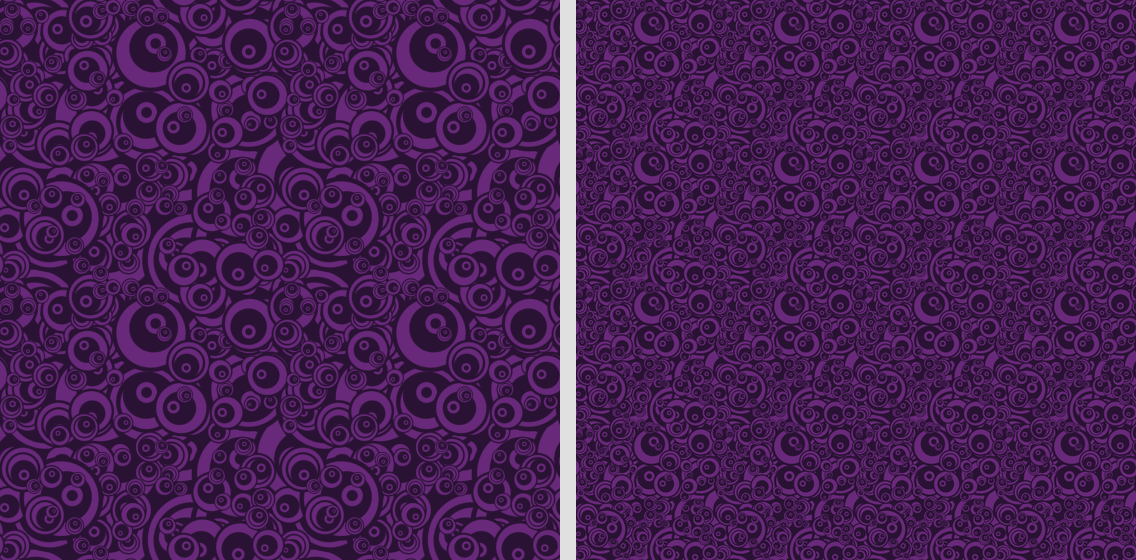
Left, the tile; right, the same tile 2 across and 2 down.
This pattern is drawn by a WebGL 2 fragment shader. Its source:

```glsl
#version 300 es
precision highp float;
// Layered purple rings with crescents and round eyes, scattered in a tile repeated 2 by 2.

uniform vec2 u_resolution;
out vec4 fragColor;

const float REPEATS = 2.0;
const float TAU = 6.2831853;
const vec3 DARK = vec3(0.16, 0.07, 0.20);
const vec3 PURPLE = vec3(0.41, 0.16, 0.48);

// Four random values per cell and seed
vec4 hash4(vec2 cell, float seed) {
    vec4 q = fract(vec4(cell.xyx, seed) * vec4(0.1031, 0.1030, 0.0973, 0.1099) + seed * 0.137);
    q += dot(q, q.wzxy + 33.33);
    return fract((q.xxyz + q.yzzw) * q.zywx);
}

// Soft coverage of a circle
float circle(vec2 p, vec2 center, float radius, float soft) {
    return smoothstep(soft, -soft, length(p - center) - radius);
}

// Paints one ornament of unit radius over the ink below it
float ornament(float ink, vec2 p, vec4 rnd, float soft) {
    float angle = rnd.x * TAU;
    vec2 dir = vec2(cos(angle), sin(angle));
    vec2 side = vec2(-dir.y, dir.x);
    bool crescent = rnd.y > 0.45;
    float hollow = crescent ? 0.74 : mix(0.58, 0.66, rnd.z);
    float shift = crescent ? 0.04 : mix(0.04, 0.16, rnd.w);

    // Dark rim, then the eccentric ring
    ink = mix(ink, 0.0, circle(p, vec2(0.0), 1.0, soft));
    ink = mix(ink, 1.0, circle(p, vec2(0.0), 0.89, soft));
    ink = mix(ink, 0.0, circle(p, dir * shift, hollow, soft));

    // Inner crescent opening towards the eye
    if (crescent) {
        vec2 lean = normalize(dir + side * (rnd.z - 0.5));
        ink = mix(ink, 1.0, circle(p, dir * 0.02, 0.63, soft));
        ink = mix(ink, 0.0, circle(p, lean * 0.20, 0.56, soft));
    }

    // Eye and pupil
    float eyeRadius = mix(0.21, 0.27, rnd.w);
    vec2 eye = dir * 0.27 + side * (rnd.z - 0.5) * 0.2;
    ink = mix(ink, 1.0, circle(p, eye, eyeRadius, soft));
    return mix(ink, 0.0, circle(p, eye, eyeRadius * 0.52, soft));
}

// One wrapped, jittered grid of ornaments; radii are in cells
float scatter(float ink, vec2 tile, float count, vec2 radii, float density, float seed, float soft) {
    vec2 p = tile * count;
    vec2 base = floor(p);
    for (int y = -1; y <= 1; y++) {
        for (int x = -1; x <= 1; x++) {
            vec2 cell = base + vec2(x, y);
            vec2 wrapped = mod(cell, count);
            vec4 place = hash4(wrapped, seed);
            if (place.w > density) continue;
            vec2 center = cell + mix(vec2(0.2), vec2(0.8), place.xy);
            float radius = mix(radii.x, radii.y, place.z);
            vec2 local = (p - center) / radius;
            float localSoft = soft * count / radius;
            if (length(local) < 1.0 + localSoft)
                ink = ornament(ink, local, hash4(wrapped, seed + 17.0), localSoft);
        }
    }
    return ink;
}

void main() {
    vec2 uv = gl_FragCoord.xy / u_resolution;
    vec2 tile = fract(uv * REPEATS);
    float soft = REPEATS * max(0.0015, 0.75 / min(u_resolution.x, u_resolution.y));

    // Crowded lower layers
    float ink = 0.0;
    ink = scatter(ink, tile, 4.0, vec2(0.58, 0.75), 1.0, 3.0, soft);
    ink = scatter(ink, tile, 7.0, vec2(0.38, 0.62), 0.65, 11.0, soft);
    ink = scatter(ink, tile, 12.0, vec2(0.32, 0.55), 0.40, 5.0, soft);

    // Large ornaments, then smaller ones over their edges
    ink = scatter(ink, tile, 3.0, vec2(0.38, 0.56), 0.65, 7.0, soft);
    ink = scatter(ink, tile, 5.0, vec2(0.36, 0.52), 0.50, 13.0, soft);
    ink = scatter(ink, tile, 8.0, vec2(0.34, 0.50), 0.28, 19.0, soft);
    ink = scatter(ink, tile, 13.0, vec2(0.32, 0.48), 0.12, 23.0, soft);

    fragColor = vec4(mix(DARK, PURPLE, ink), 1.0);
}
```
